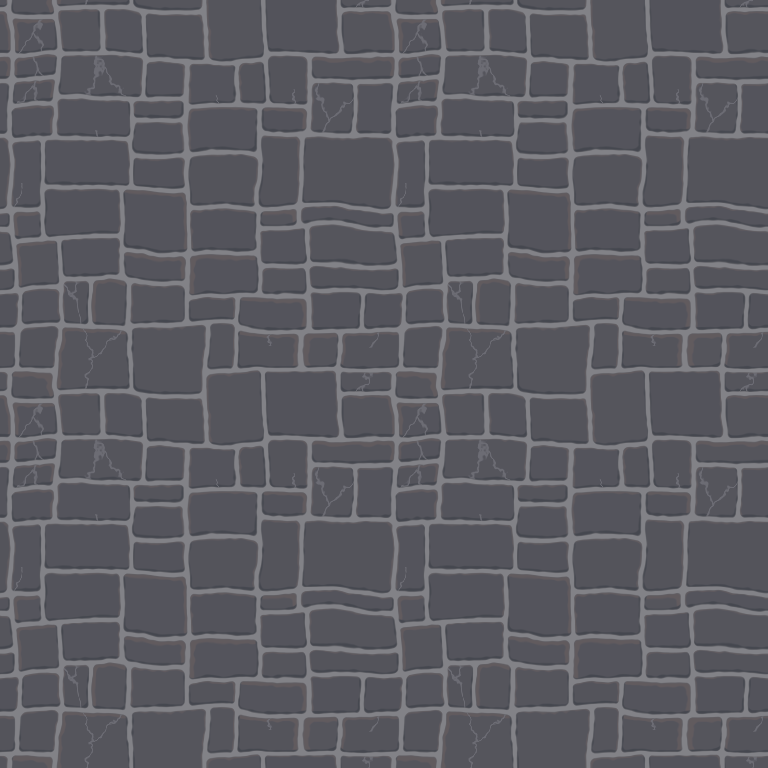
This texture is drawn by a Shadertoy shader. Its source:

```glsl
// Grey stone wall: a square tile of irregular blocks, repeated twice each way.
// Each lattice corner owns one sliding joint, which gives interlocking
// rectangles; some are split, then warped, rimmed, shaded and cracked.

const float REPEATS = 2.0;
const vec2 GRID = vec2(6.0, 8.0);   // blocks per tile, both even
const float JOINT = 0.0054;         // half width of the mortar, in tiles
const float CORNER = 0.011;

const vec3 MORTAR = vec3(0.51, 0.51, 0.53);
const vec3 CRACK  = vec3(0.44, 0.44, 0.47);
const vec3 RIM    = vec3(0.38, 0.38, 0.40);
const vec3 RUST   = vec3(0.38, 0.355, 0.37);
const vec3 BODY   = vec3(0.33, 0.33, 0.36);
const vec3 SHADE  = vec3(0.27, 0.28, 0.31);

float hash(vec2 cell, float seed) {
    vec3 h = fract(vec3(cell.xyx + seed * 17.3) * 0.1031);
    h += dot(h, h.yzx + 33.33);
    return fract((h.x + h.y) * h.z);
}

// Value noise from -1 to 1 that wraps after the given whole period
float noise(vec2 p, float period, float seed) {
    vec2 i = floor(p), f = p - i;
    f = f * f * (3.0 - 2.0 * f);
    vec2 a = mod(i, period), b = mod(i + 1.0, period);
    float low  = mix(hash(a, seed), hash(vec2(b.x, a.y), seed), f.x);
    float high = mix(hash(vec2(a.x, b.y), seed), hash(b, seed), f.x);
    return 2.0 * mix(low, high, f.y) - 1.0;
}

vec2 noise2(vec2 p, float period, float seed) {
    return vec2(noise(p, period, seed), noise(p, period, seed + 1.0));
}

float roundBox(vec2 p, vec2 halfSize, float radius) {
    radius = min(radius, min(halfSize.x, halfSize.y));
    vec2 q = abs(p) - halfSize + radius;
    return length(max(q, 0.0)) + min(max(q.x, q.y), 0.0) - radius;
}

float jointShift(vec2 corner) {
    return 0.33 * (2.0 * hash(mod(corner, GRID), 1.0) - 1.0);
}

// Bounds of a lattice block as (low, high); joints alternate in direction
vec4 blockBounds(vec2 cell) {
    float a = jointShift(cell), b = jointShift(cell + vec2(1, 0));
    float c = jointShift(cell + vec2(0, 1)), d = jointShift(cell + 1.0);
    bool even = mod(cell.x + cell.y, 2.0) < 0.5;
    vec4 shift = even ? vec4(c, a, b, d) : vec4(a, b, d, c);
    return vec4(cell, cell + 1.0) + shift;
}

// Cuts a larger block in two and keeps the half that holds p
vec4 splitBlock(vec4 box, vec2 p, vec2 id, out float part) {
    vec2 size = (box.zw - box.xy) / GRID;
    part = 0.0;
    if (size.x * size.y < 0.019 || hash(id, 2.0) > 0.6) return box;
    int axis = size.x > 1.5 * size.y ? 0 : 1;
    float cut = mix(box[axis], box[axis + 2], mix(0.36, 0.64, hash(id, 3.0)));
    part = step(cut, p[axis]);
    if (part > 0.5) box[axis] = cut; else box[axis + 2] = cut;
    return box;
}

// Distance to a wandering crack that either forks or stops short
float crackDistance(vec2 p, vec2 halfSize, vec2 id, float seed) {
    p *= sign(vec2(hash(id, seed), hash(id, seed + 1.0)) - 0.5);
    float knee = halfSize.y * (hash(id, seed + 2.0) - 0.4);
    float sway = 0.012 * noise(p * 45.0 + 64.0, 256.0, seed)
               + 0.004 * noise(p * 140.0 + 64.0, 256.0, seed);
    float x = p.x - 0.35 * p.y + sway;
    float below = max(knee - p.y, 0.0);
    bool forked = hash(id, seed + 3.0) > 0.4;
    return forked ? 0.8 * abs(abs(x) - 0.7 * below) : max(abs(x), below);
}

vec3 stoneColor(vec2 p, vec2 halfSize, vec2 id, float seed, float px) {
    vec2 body = halfSize - JOINT;
    vec2 rough = 0.0022 * noise2(p * 65.0 + 64.0, 256.0, seed + 8.0);
    float edge = roundBox(p + 0.6 * rough, body, CORNER);
    float side = hash(id, seed + 4.0) < 0.5 ? -1.0 : 1.0;

    // Warm worn band on the top and one side, shadow on the opposite ones
    float wear = mix(0.003, 0.014, pow(hash(id, seed + 5.0), 5.0));
    float worn = roundBox(p + rough * 1.5 + wear * vec2(side, 1.0), body, CORNER);
    float shadow = roundBox(p - rough - vec2(side * 0.003, 0.0065), body, CORNER);
    vec3 color = BODY + 0.006 * (hash(id, seed + 6.0) - 0.5);
    color = mix(color, RUST, smoothstep(-px, px, worn));
    color = mix(color, SHADE, smoothstep(-px, px, shadow));

    if (hash(id, seed + 7.0) < 0.24) {
        float crack = crackDistance(p, halfSize, id, seed + 10.0);
        color = mix(color, CRACK, 0.85 * (1.0 - smoothstep(0.0006, 0.0012 + px, crack)));
    }
    // Pale rim, then mortar
    color = mix(color, RIM, 0.7 * smoothstep(-0.004, 0.0, edge));
    return mix(color, MORTAR, smoothstep(-0.7 * px, 0.7 * px, edge));
}

void mainImage(out vec4 fragColor, in vec2 fragCoord) {
    vec2 tile = REPEATS * fragCoord / iResolution.xy;
    float px = REPEATS / iResolution.y;
    tile += 0.011 * noise2(tile * 7.0, 7.0, 30.0) + 0.003 * noise2(tile * 24.0, 24.0, 32.0);
    vec2 p = tile * GRID;

    // Find the block around this point
    vec3 color = MORTAR;
    for (int k = 0; k < 9; k++) {
        vec2 cell = floor(p) + vec2(k % 3, k / 3) - 1.0;
        vec4 box = blockBounds(cell);
        if (any(lessThan(p, box.xy)) || any(greaterThanEqual(p, box.zw))) continue;
        vec2 id = mod(cell, GRID);
        float part;
        box = splitBlock(box, p, id, part);
        vec2 local = (p - 0.5 * (box.xy + box.zw)) / GRID;
        float seed = 40.0 + 30.0 * part + hash(id, 4.0);
        color = stoneColor(local, 0.5 * (box.zw - box.xy) / GRID, id, seed, px);
    }
    fragColor = vec4(color, 1.0);
}
```
